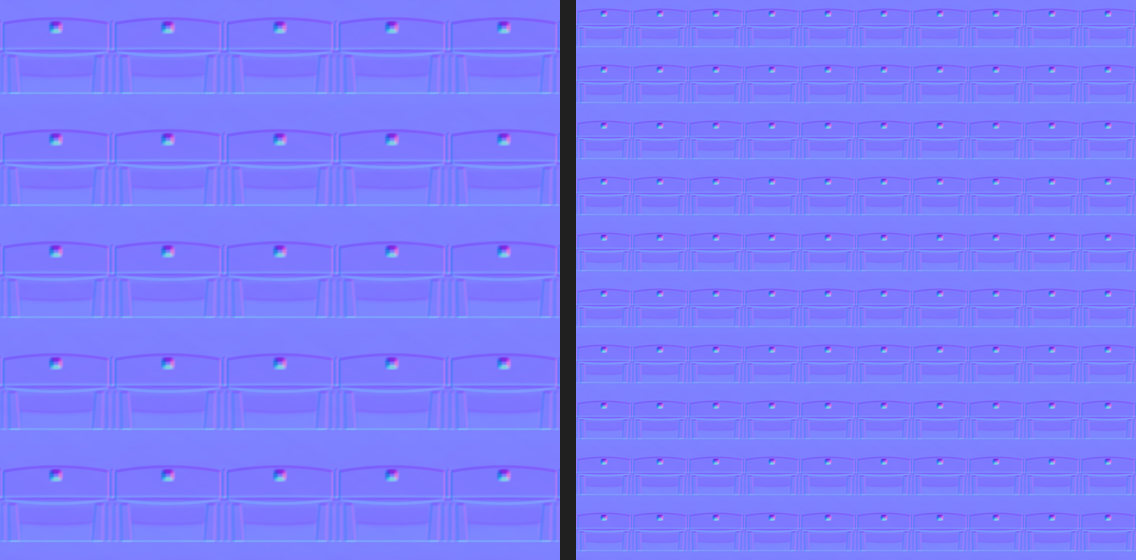
Left: one tile. Right: repeated 2 by 2.
This texture map is drawn by a Shadertoy shader. Its source:

```glsl
// Tangent-space normal map of stadium seats: a 5 by 5 grid of curved backs,
// each with a small raised plate, above cushions and tapered supports.
// One mirrored cell is a height field; its slope is encoded as colour.
#define REPEATS 5.0
#define RELIEF 0.0060
#define SOFT 0.018
#define PLATE_HEIGHT 5.2
#define LEG_HEIGHT 0.85
#define FACE_TILT 0.065
#define WEAR 0.010
#define TAU 6.2831853

// Soft step centred on a signed distance.
float rise(float d, float w) { return smoothstep(-w, w, d); }

// Soft bar: one inside the half width, zero outside.
float bar(float d, float halfWidth, float w) { return rise(halfWidth - abs(d), w); }

// Outline of the seat back; p.x is centred, p.y runs down the cell.
float backMask(vec2 p) {
    float bow = p.x * p.x;
    float top = 0.166 + 0.19 * bow;
    float low = 0.495 - 0.16 * bow;
    return rise(p.y - top, SOFT) * rise(low - p.y, SOFT);
}

float cushionTop(float x) { return 0.680 - 0.16 * x * x; }

float seatHeight(vec2 p) {
    float side = 0.5 - abs(p.x);

    // Back panel, the post between neighbours and the lower seam.
    float back = backMask(p) * rise(side - 0.034, 0.014);
    float post = 0.6 * bar(side, 0.013, 0.012) * bar(p.y - 0.32, 0.125, SOFT);
    float seamOffset = (p.y - 0.442 - 0.02 * p.x * p.x) / 0.015;
    float seam = -0.55 * exp(-seamOffset * seamOffset);

    // Small square plate.
    vec2 q = p - vec2(0.0, 0.244);
    float plate = PLATE_HEIGHT * bar(q.x, 0.040, 0.028) * bar(q.y, 0.034, 0.027);

    // Tapered outer legs and paired inner ribs.
    float legSpan = rise(p.y - 0.500, SOFT) * rise(0.832 - p.y, 0.012);
    float taper = 0.085 * (p.y - 0.5);
    float leg = bar(side - 0.112 - 0.7 * taper, 0.033 + 0.4 * taper, 0.018);
    float rib = 0.55 * bar(side - 0.032, 0.016, 0.013);
    float legs = LEG_HEIGHT * legSpan * (leg + rib);

    // Cushion lip and the step at the foot of the row.
    float foot = rise(0.832 - p.y, 0.013);
    float cushion = 0.36 * rise(p.y - cushionTop(p.x), 0.017)
                  * rise(side - 0.185, 0.02) * foot;
    float base = 0.40 * smoothstep(0.50, 0.78, p.y) * foot;

    return RELIEF * (back + post + seam + plate + legs + cushion + base);
}

// Gentle vertical lean of the broad faces.
float faceTilt(vec2 p) {
    float side = 0.5 - abs(p.x);
    float open = rise(side - 0.17, 0.02);
    float lip = cushionTop(p.x);
    float upper = rise(p.y - 0.53, 0.02) * rise(lip - p.y, 0.02);
    float front = rise(p.y - lip - 0.03, 0.02) * rise(0.83 - p.y, 0.015);
    float band = smoothstep(0.83, 0.87, p.y) * (1.0 - smoothstep(0.90, 1.0, p.y));
    return FACE_TILT * (0.8 * backMask(p) + open * (upper - 0.8 * front) - 0.3 * band);
}

// Layered sines with whole frequencies, so the unevenness wraps.
vec2 unevenness(vec2 uv) {
    vec2 sum = vec2(0.0);
    for (int i = 1; i <= 4; i++) {
        float k = float(i);
        vec2 a = TAU * uv * vec2(5.0 * k + 2.0, 11.0 * k - 3.0);
        sum += vec2(sin(a.x + 2.0 * sin(a.y)), sin(a.y + 1.5 * sin(a.x))) / (k + 1.0);
    }
    return WEAR * sum;
}

void mainImage(out vec4 fragColor, in vec2 fragCoord) {
    vec2 uv = fragCoord / iResolution.xy;
    vec2 p = fract(vec2(uv.x, 1.0 - uv.y) * REPEATS) - vec2(0.5, 0.0);

    // Central differences give the slope across and down.
    vec2 e = vec2(0.004, 0.0);
    vec2 slope = vec2(seatHeight(p + e) - seatHeight(p - e),
                      seatHeight(p + e.yx) - seatHeight(p - e.yx)) / (2.0 * e.x);
    slope.y += faceTilt(p);
    slope += unevenness(uv);

    vec3 normal = normalize(vec3(-slope, 1.0));
    vec3 colour = 0.5 + 0.5 * normal - vec3(0.008, 0.0, 0.0);
    fragColor = vec4(colour, 1.0);
}
```
